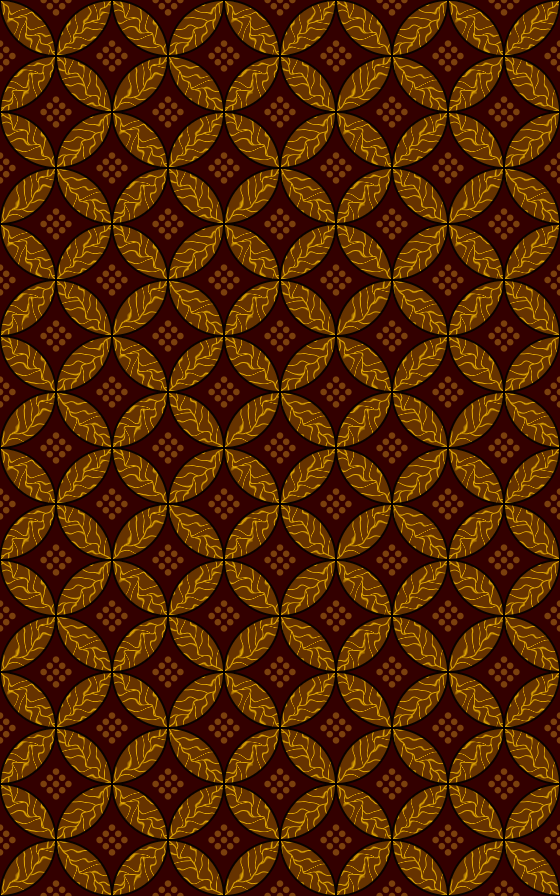
This pattern is drawn by a Shadertoy shader. Its source:

```glsl
// Interlaced circles forming veined diagonal leaves, with dotted diamonds between them.

const float UNITS_ACROSS = 10.0;
const float ROOT2 = 1.41421356;

const vec3 GROUND = vec3(0.20, 0.0, 0.0);
const vec3 LEAF = vec3(0.40, 0.20, 0.0);
const vec3 OUTLINE = vec3(0.035, 0.008, 0.0);
const vec3 VEIN = vec3(0.88, 0.66, 0.02);
const vec3 DOT = vec3(0.48, 0.25, 0.05);

vec2 hashGradient(vec2 cell) {
    float h = fract(sin(dot(cell, vec2(127.1, 311.7))) * 4375.85);
    return vec2(cos(6.2832 * h), sin(6.2832 * h));
}

float gradientNoise(vec2 p) {
    vec2 i = floor(p), f = fract(p);
    vec2 w = f * f * f * (f * (f * 6.0 - 15.0) + 10.0);
    vec2 e = vec2(1.0, 0.0);
    float low = mix(dot(hashGradient(i), f),
                    dot(hashGradient(i + e), f - e), w.x);
    float high = mix(dot(hashGradient(i + e.yx), f - e.yx),
                     dot(hashGradient(i + e.xx), f - e.xx), w.x);
    return mix(low, high, w.y);
}

// Antialiased coverage of a signed distance
float coverage(float dist, float pixel) {
    return clamp(0.5 - dist / pixel, 0.0, 1.0);
}

// Lens between (0,0) and (1,1), cut by two unit circles
float leafDistance(vec2 p) {
    return max(length(p - vec2(1.0, 0.0)), length(p - vec2(0.0, 1.0))) - 1.0;
}

// Three by three dots on a grid turned by 45 degrees
float dotsDistance(vec2 p, float spacing, float radius) {
    vec2 turned = vec2(p.x + p.y, p.x - p.y) / ROOT2;
    vec2 nearest = clamp(round(turned / spacing), -1.0, 1.0);
    return length(turned - nearest * spacing) - radius;
}

// Wandering midrib with staggered side veins sweeping towards the tip
float veinDistance(vec2 p, float seed, float spacing, float slope) {
    float along = (p.x + p.y) / ROOT2;
    float across = (p.x - p.y) / ROOT2;
    float taper = smoothstep(0.0, 0.4, along) * smoothstep(ROOT2, 1.0, along);
    float bend = gradientNoise(vec2(along * 4.5, seed * 7.31 + 0.4));
    float side = across - 0.26 * bend * taper;
    float reach = abs(side);
    float wobble = 0.10 * gradientNoise(p * 5.0 + seed * 3.7);
    float stagger = side > 0.0 ? 0.5 : 0.0;
    float phase = (along - slope * reach + wobble) / spacing + stagger;
    float branch = abs(fract(phase) - 0.5) * spacing / length(vec2(1.0, slope));
    return min(reach * 0.9, branch);
}

void mainImage(out vec4 fragColor, in vec2 fragCoord) {
    float pixel = UNITS_ACROSS / iResolution.x;
    vec2 p = fragCoord * pixel;

    // Fold each two-unit square about its centre into a single leaf
    vec2 node = 2.0 * floor(p * 0.5 + 0.5);
    vec2 local = p - node;
    vec2 folded = abs(local);
    float inward = step(1.0, mod(node.x + node.y, 4.0));
    vec2 quadrant = step(0.0, local);
    float seed = 1.0 + quadrant.x + 2.0 * quadrant.y + 4.0 * inward;

    // Dotted diamonds on the ground
    vec2 diamond = folded.x > folded.y ? vec2(1.0, 0.0) : vec2(0.0, 1.0);
    float dots = dotsDistance(folded - diamond, 0.156, 0.058);
    vec3 color = mix(GROUND, DOT, coverage(dots, pixel));

    // Leaves with veins growing from alternating nodes
    vec2 fromBase = mix(folded, 1.0 - folded, inward);
    float leaf = leafDistance(folded);
    float veins = veinDistance(fromBase, seed, 0.22, 0.95) - 0.009;
    vec3 veined = mix(LEAF, VEIN, coverage(veins, pixel));
    color = mix(color, veined, coverage(leaf, pixel));

    // Dark circle outlines
    color = mix(color, OUTLINE, coverage(abs(leaf) - 0.018, pixel));
    fragColor = vec4(color, 1.0);
}
```
